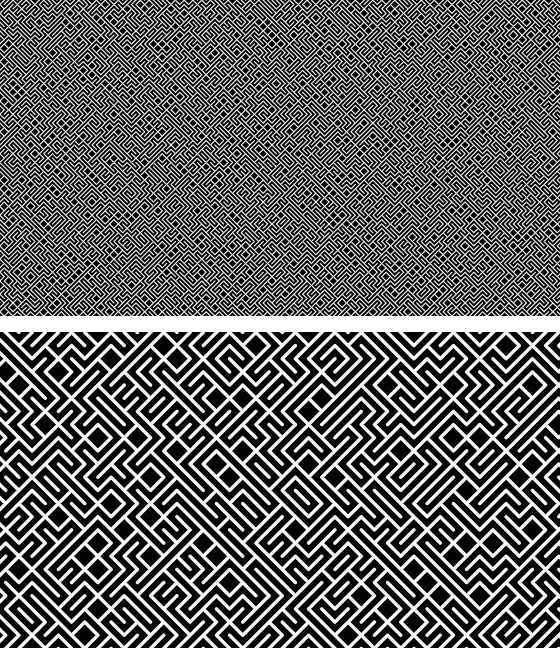
Top, the full canvas; bottom, a detail of the centre.
This pattern is drawn by a WebGL 2 fragment shader. Its source:

```glsl
#version 300 es
precision highp float;
precision highp int;

uniform vec2 u_resolution;
out vec4 fragColor;

const float ROWS = 72.0;              // cells over the canvas height
const float HALF_WIDTH = 0.13;        // half stroke width, in cells
const float GRID_SHIFT = 0.03125;     // grid offset, in cells
const float HALF_DIAGONAL = 0.70710678;
const vec3 GROUND = vec3(0.01);
const vec3 STROKE = vec3(0.98);

// Integer hash of a cell, from 0 to 1
float hashCell(ivec2 cell) {
    uvec2 k = uvec2(cell + 4096);
    uint h = k.x * 1597334677u ^ k.y * 3812015801u;
    h = (h ^ (h >> 16)) * 2146121005u;
    h = (h ^ (h >> 15)) * 2221713035u;
    h ^= h >> 16;
    return float(h >> 8) / 16777216.0;
}

// Distance to the diagonal stroke of a unit cell; q is taken from its centre
float diagonalDistance(vec2 q, bool rising) {
    vec2 axis = HALF_DIAGONAL * vec2(1.0, rising ? 1.0 : -1.0);
    float along = clamp(dot(q, axis), -HALF_DIAGONAL, HALF_DIAGONAL);
    return length(q - axis * along);
}

// Nearest stroke among the cell and its neighbours
float mazeDistance(vec2 p) {
    ivec2 home = ivec2(floor(p));
    float nearest = 2.0;
    for (int y = -1; y <= 1; y++) {
        for (int x = -1; x <= 1; x++) {
            ivec2 cell = home + ivec2(x, y);
            bool rising = hashCell(cell) < 0.5;
            vec2 q = p - vec2(cell) - 0.5;
            nearest = min(nearest, diagonalDistance(q, rising));
        }
    }
    return nearest;
}

// Share of a square pixel lying before a diagonal edge at distance t
float edgeCoverage(float t, float radius) {
    float s = clamp(t / radius, -1.0, 1.0);
    return 0.5 + s - 0.5 * s * abs(s);
}

// Box-filtered coverage of a diagonal stroke
float strokeCoverage(float d, float halfWidth, float pixel) {
    float radius = pixel * HALF_DIAGONAL;
    return edgeCoverage(halfWidth - d, radius) - edgeCoverage(-halfWidth - d, radius);
}

void main() {
    float pixel = ROWS / u_resolution.y;
    vec2 p = gl_FragCoord.xy * pixel + GRID_SHIFT;
    float ink = strokeCoverage(mazeDistance(p), HALF_WIDTH, pixel);
    fragColor = vec4(mix(GROUND, STROKE, ink), 1.0);
}
```
